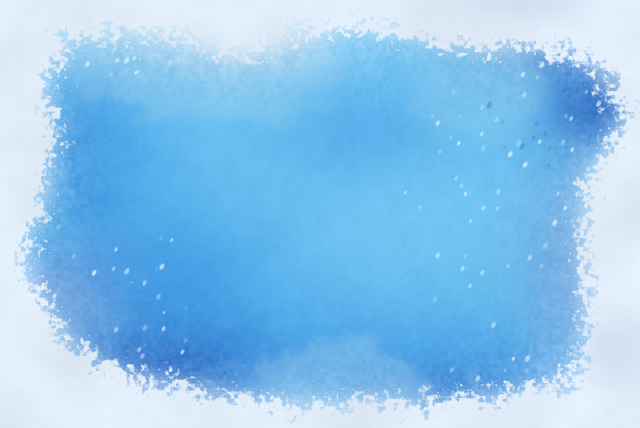
A Shadertoy shader for this background:

```glsl
// A frosted window of blue watercolour: soft pigment blobs and ragged washes are
// layered inside a wavy rounded frame whose rim breaks into icy spatter.
// Snow specks come from jittered grid cells, thinned by a density field.

const vec2 CANVAS = vec2(1.5, 1.0);
const vec3 FROST = vec3(0.878, 0.925, 0.97);
const vec3 FROST_SHADE = vec3(0.78, 0.83, 0.93);
const vec3 SKY = vec3(0.40, 0.745, 0.94);
const vec3 GLOW = vec3(0.45, 0.77, 0.95);
const vec3 AZURE = vec3(0.21, 0.575, 0.88);
const vec3 DEEP = vec3(0.13, 0.39, 0.75);
const vec3 LILAC = vec3(0.42, 0.61, 0.85);
const vec3 WASH = vec3(0.61, 0.82, 0.94);
const vec3 SNOW = vec3(0.85, 0.95, 0.98);
const float CORNER = 0.14;      // rounding of the frame corners
const float RAGGED = 0.04;      // large wobble of the rim
const float CRYSTAL = 0.075;    // medium breakup of the rim
const float SPATTER = 0.11;     // finest breakup of the rim
const float RIM_WIDTH = 0.04;   // fade from frost to paint
const float HAZE_REACH = 0.055; // how far frost mists the paint
const float GRAIN = 0.035;      // brush texture strength
const float TOOTH = 0.075;      // paper texture near the rim

float hash(vec2 p) {
    vec3 q = fract(vec3(p.xyx) * 0.1031);
    q += dot(q, q.yzx + 33.33);
    return fract((q.x + q.y) * q.z);
}

float noise(vec2 p) {
    vec2 i = floor(p), f = fract(p);
    f = f * f * (3.0 - 2.0 * f);
    return mix(mix(hash(i), hash(i + vec2(1, 0)), f.x),
               mix(hash(i + vec2(0, 1)), hash(i + vec2(1, 1)), f.x), f.y);
}

float fbm(vec2 p) {
    float sum = 0.0, amp = 0.5;
    for (int i = 0; i < 5; i++) {
        sum += amp * noise(p);
        p = mat2(1.6, 1.2, -1.2, 1.6) * p + 17.3;
        amp *= 0.5;
    }
    return sum / 0.97;
}

float bump(float x, float centre, float width) {
    float t = (x - centre) / width;
    return exp(-t * t);
}

float blob(vec2 p, vec2 centre, vec2 radius) {
    vec2 t = (p - centre) / radius;
    return exp(-dot(t, t));
}

// Ellipse of thin paint with a torn, feathered border
float wash(vec2 p, vec2 centre, vec2 radius, float tear) {
    float r = length((p - centre) / radius) + tear;
    return smoothstep(1.1, 0.6, r);
}

float smoothMin(float a, float b, float k) {
    float h = max(k - abs(a - b), 0.0) / k;
    return min(a, b) - h * h * k * 0.25;
}

// Distance inside the wavy frame, positive over the paint
float frameDepth(vec2 p) {
    float left = 0.118 - 0.045 * bump(p.y, 0.42, 0.11);
    float right = 1.365 + 0.09 * bump(p.y, 0.75, 0.12);
    float bottom = 0.058 + 0.25 * (p.x - 0.85) * (p.x - 0.85);
    float top = 0.92 - 0.035 * bump(p.x, 0.56, 0.1) - 0.05 * smoothstep(0.85, 1.35, p.x);
    float across = smoothMin(p.x - left, right - p.x, CORNER);
    return smoothMin(across, smoothMin(p.y - bottom, top - p.y, CORNER), CORNER);
}

// Slanted specks, one possible per grid cell
float specks(vec2 p, float cells, float density, float seed) {
    vec2 id = floor(p * cells);
    vec2 jitter = vec2(hash(id + seed), hash(id + seed + 31.7));
    vec2 d = (p * cells - id - 0.25 - 0.5 * jitter) / cells;
    d.x -= 0.3 * d.y;
    float radius = mix(0.0025, 0.0065, hash(id + seed + 5.1));
    float soft = 1.2 / iResolution.y;
    float spot = 1.0 - smoothstep(radius - soft, radius + soft, length(d * vec2(1.15, 0.85)));
    return spot * step(hash(id + seed + 77.0), density) * mix(0.15, 0.9, hash(id + seed + 9.0));
}

vec3 paint(vec2 p, float tear) {
    vec3 c = mix(SKY, GLOW, blob(p, vec2(0.97, 0.48), vec2(0.36, 0.27)));
    c = mix(c, AZURE, 0.85 * blob(p, vec2(0.15, 0.64), vec2(0.21, 0.21)));
    c = mix(c, AZURE, 0.85 * blob(p, vec2(0.32, 0.33), vec2(0.32, 0.17)));
    c = mix(c, AZURE, 0.9 * blob(p, vec2(0.8, 0.1), vec2(0.75, 0.17)));
    c = mix(c, AZURE, 0.35 * blob(p, vec2(0.86, 0.7), vec2(0.2, 0.12)));
    c = mix(c, DEEP, 0.9 * blob(p, vec2(0.36, 0.12), vec2(0.26, 0.11)));
    c = mix(c, DEEP, 0.95 * blob(p, vec2(1.42, 0.76), vec2(0.14, 0.14)));
    c = mix(c, DEEP, 0.5 * blob(p, vec2(1.06, 0.08), vec2(0.22, 0.08)));
    c = mix(c, DEEP, 0.6 * blob(p, vec2(1.27, 0.87), vec2(0.17, 0.06)));
    c = mix(c, LILAC, 0.85 * blob(p, vec2(0.16, 0.32), vec2(0.15, 0.12)));
    c = mix(c, LILAC, 0.7 * blob(p, vec2(1.34, 0.36), vec2(0.12, 0.22)));
    c = mix(c, WASH, 0.45 * wash(p, vec2(0.48, 0.89), vec2(0.4, 0.2), tear));
    c = mix(c, WASH, 0.45 * wash(p, vec2(0.8, 0.08), vec2(0.26, 0.15), tear));
    return mix(c, WASH, 0.3 * wash(p, vec2(1.13, 0.79), vec2(0.2, 0.15), tear));
}

void mainImage(out vec4 fragColor, in vec2 fragCoord) {
    vec2 p = fragCoord / iResolution.xy * CANVAS;
    float broad = fbm(p * 6.0) - 0.5;
    float fine = fbm(p * 28.0 + 9.0) - 0.5;
    float powder = fbm(p * 110.0 + 3.0) - 0.5;
    float inside = frameDepth(p);

    // Watercolour with slanted brush grain and rough paper towards the rim
    vec2 warped = p + 0.07 * vec2(broad, fbm(p * 5.0 + 40.0) - 0.5);
    vec3 colour = paint(warped, 0.5 * broad + 0.7 * fine + 0.4 * powder);
    float streak = noise(vec2(dot(p, vec2(0.6, 0.8)) * 14.0, dot(p, vec2(-0.8, 0.6)) * 90.0)) - 0.5;
    colour += GRAIN * (0.2 * streak + 0.8 * fine + 0.6 * broad);
    colour += TOOTH * powder * mix(0.25, 1.0, exp(-max(inside, 0.0) / 0.12));

    // Frosted border with cloudy corners
    vec3 frost = FROST + 0.08 * broad + 0.02 * fine;
    float shade = blob(p, vec2(1.2, 1.0), vec2(0.14, 0.05)) + blob(p, vec2(1.46, 0.18), vec2(0.08, 0.07));
    frost = mix(frost, FROST_SHADE, clamp(shade * (0.6 + 1.5 * broad), 0.0, 1.0));
    float depth = inside + RAGGED * broad + CRYSTAL * fine + SPATTER * powder;
    float haze = 0.36 * exp(-max(inside + RAGGED * broad, 0.0) / HAZE_REACH) * (1.0 + fine + 1.5 * powder);
    haze += 0.35 * blob(p, vec2(0.54, 0.89), vec2(0.24, 0.07)) * (1.0 + fine + powder);
    colour = mix(colour, frost, clamp(haze, 0.0, 1.0));
    colour = mix(frost, colour, smoothstep(-0.5 * RIM_WIDTH, 0.5 * RIM_WIDTH, depth));

    // Snow drifts, then a few dark drops at the upper right
    float density = 0.32 * blob(p, vec2(1.15, 0.49), vec2(0.17, 0.17))
                  + 0.3 * blob(p, vec2(0.27, 0.3), vec2(0.19, 0.14))
                  + 0.45 * blob(p, vec2(0.27, 0.88), vec2(0.1, 0.06))
                  + 0.33 * blob(p, vec2(1.28, 0.76), vec2(0.14, 0.13))
                  + 0.35 * blob(p, vec2(1.22, 0.12), vec2(0.12, 0.06));
    float drops = specks(p, 30.0, 0.4 * blob(p, vec2(1.33, 0.7), vec2(0.12, 0.11)), 210.0);
    colour = mix(colour, DEEP, 0.4 * drops);
    for (int i = 0; i < 2; i++) {
        float layer = float(i);
        float snow = specks(p + 0.37 * layer, 20.0 + 9.0 * layer, density, 50.0 + 60.0 * layer);
        colour = mix(colour, SNOW, snow);
    }
    fragColor = vec4(clamp(colour, 0.0, 1.0), 1.0);
}
```
